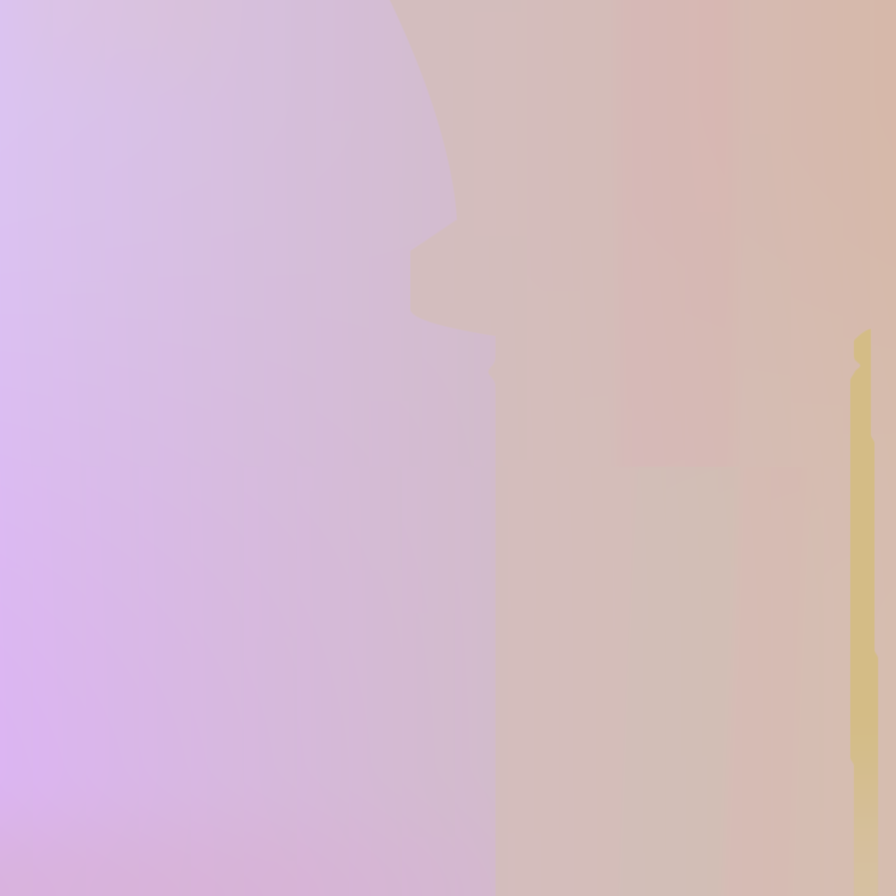
A Shadertoy shader for this background:

```glsl
const vec3 LILAC_TOP = vec3(0.858, 0.765, 0.945);
const vec3 LILAC_LOW = vec3(0.862, 0.708, 0.950);
const vec3 MAUVE = vec3(0.823, 0.734, 0.795);
const vec3 ROSE_BASE = vec3(0.845, 0.695, 0.830);
const vec3 GREY_ROSE = vec3(0.828, 0.742, 0.745);
const vec3 TAN_TOP = vec3(0.842, 0.722, 0.665);
const vec3 TAN_LOW = vec3(0.840, 0.740, 0.685);
const vec3 GOLD = vec3(0.830, 0.738, 0.525);
const vec3 GOLD_FADE = vec3(0.840, 0.752, 0.630);
const vec3 PINK_SHIFT = vec3(0.006, -0.012, -0.002);
const vec3 GREEN_SHIFT = vec3(-0.010, 0.004, -0.002);
const float SEAM_Y = 0.479;
const float COLUMN_COUNT = 17.0;
const float COLUMN_STRENGTH = 0.010;
const float BAR_TOP = 0.633;

float hash(vec2 p) {
    vec3 q = fract(vec3(p.xyx) * 0.1031);
    q += dot(q, q.yzx + 33.33);
    return fract((q.x + q.y) * q.z);
}

float ramp(float a, float b, float v) {
    return clamp((v - a) / (b - a), 0.0, 1.0);
}

// Antialiased coverage of the positive side of a signed field
float cover(float d) {
    float w = max(fwidth(d), 1e-5);
    return smoothstep(-w, w, d);
}

float box(float a, float b, float v, float soft) {
    return smoothstep(a - soft, a + soft, v) * (1.0 - smoothstep(b - soft, b + soft, v));
}

// Border between the lilac and rose fields: slope, notch, then upright
float borderX(float y) {
    float slope = 0.510 - 0.075 * pow(ramp(0.75, 1.0, y), 1.6);
    float notch = mix(slope, 0.458, 1.0 - ramp(0.720, 0.755, y));
    float shelf = 0.095 * pow(1.0 - ramp(0.625, 0.655, y), 2.0);
    float nick = 0.008 * exp(-pow((y - 0.585) / 0.008, 2.0));
    return notch + shelf - nick;
}

// Faint vertical steps with a staggered break in each column
float columns(vec2 p, float below) {
    float x = p.x * COLUMN_COUNT + 0.37 * below;
    float column = floor(x);
    float row = floor(p.y * 4.0 + hash(vec2(column, 3.0 + below)));
    float step01 = hash(vec2(column, row + 11.0 * below));
    return 0.6 * (fract(x) - 0.5) + 0.4 * (step01 - 0.5);
}

vec3 lilacField(vec2 p) {
    vec3 outer = mix(LILAC_LOW, LILAC_TOP, smoothstep(0.1, 0.9, p.y));
    vec3 color = mix(outer, MAUVE, pow(ramp(0.0, 0.56, p.x), 0.95));
    float base = (1.0 - smoothstep(0.0, 0.15, p.y)) * (1.0 - 0.6 * ramp(0.3, 0.55, p.x));
    color = mix(color, ROSE_BASE, 0.65 * base);
    float corner = smoothstep(0.85, 1.0, p.y) * box(0.02, 0.25, p.x, 0.06);
    return color + vec3(0.004, 0.004, -0.025) * corner;
}

vec3 roseField(vec2 p, float below) {
    vec3 outer = mix(TAN_LOW, TAN_TOP, smoothstep(0.3, 0.9, p.y));
    vec3 color = mix(GREY_ROSE, outer, pow(ramp(0.48, 1.0, p.x), 1.25));
    float pinkAbove = box(0.69, 0.82, p.x, 0.012) * (1.0 - below);
    float pinkBelow = box(0.83, 0.90, p.x + 0.04 * (SEAM_Y - p.y), 0.008) * below;
    float greenBelow = box(0.71, 0.825, p.x + 0.04 * (SEAM_Y - p.y), 0.006) * below;
    color += PINK_SHIFT * (pinkAbove + 0.6 * pinkBelow);
    return color + GREEN_SHIFT * greenBelow;
}

// Upright gold bar with a slanted top and a small chipped side
float goldBar(vec2 p) {
    float left = 0.949 + 0.004 * (smoothstep(0.575, 0.585, p.y)
               + 1.0 - smoothstep(0.145, 0.155, p.y));
    left += 0.007 * exp(-pow((p.y - 0.592) / 0.005, 2.0));
    float right = 0.972 + 0.004 * (1.0 - smoothstep(0.505, 0.515, p.y))
                + 0.004 * (1.0 - smoothstep(0.265, 0.275, p.y));
    float top = BAR_TOP - 0.014 * pow(ramp(0.972, 0.952, p.x), 1.5);
    return cover(p.x - left) * cover(right - p.x) * cover(top - p.y);
}

void mainImage(out vec4 fragColor, in vec2 fragCoord) {
    vec2 p = fragCoord / iResolution.xy;
    float below = cover(SEAM_Y - p.y);

    // Two fields joined along the stepped border
    float side = cover(p.x - borderX(p.y));
    vec3 color = mix(lilacField(p), roseField(p, below), side);

    // Column steps, broken at the seam
    float steps = mix(columns(p, 0.0), columns(p, 1.0), below);
    color += COLUMN_STRENGTH * steps * vec3(-0.3, 0.35, -0.8) * mix(1.0, 0.5, side);

    // Gold bar fading toward its foot
    vec3 gold = mix(GOLD_FADE, GOLD, smoothstep(0.0, 0.22, p.y));
    color = mix(color, gold, goldBar(p));
    fragColor = vec4(color, 1.0);
}
```
